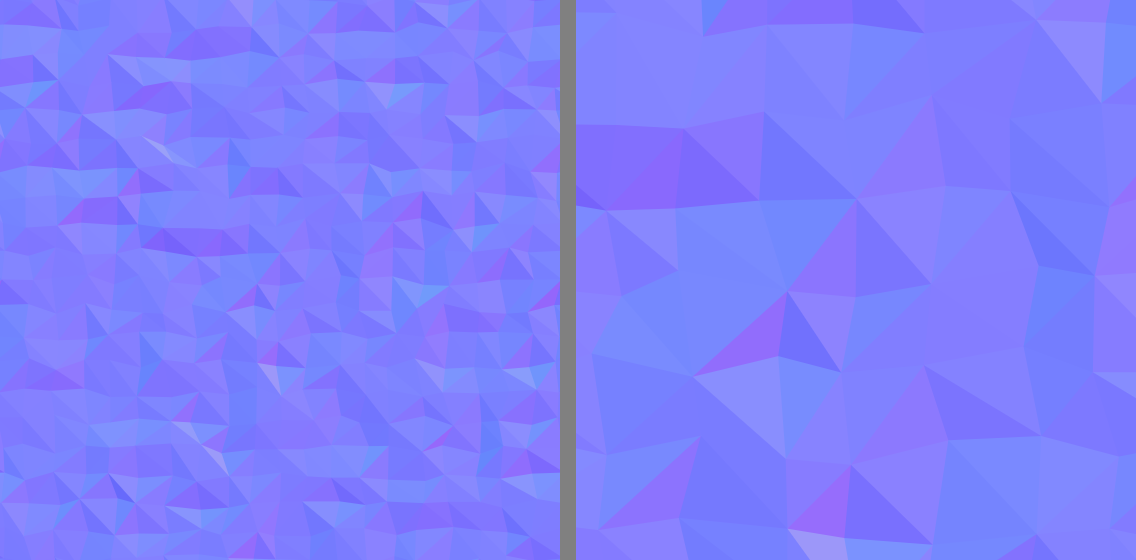
Left: the whole. Right: its middle third, enlarged.
This texture map is drawn by a WebGL 2 fragment shader. Its source:

```glsl
#version 300 es
precision highp float;
// Draws a tangent-space normal map of a faceted low-poly surface.

uniform vec2 u_resolution;
out vec4 outColor;

const float GRID_CELLS = 20.0;
const float CORNER_JITTER = 0.42;
const float RELIEF = 0.22;

float hash(vec2 p, float seed) {
    vec3 q = fract(vec3(p.xyx + seed) * vec3(0.1031, 0.1030, 0.0973));
    q += dot(q, q.yzx + 33.33);
    return fract((q.x + q.y) * q.z);
}

// Random height, slightly stretched along x.
float latticeHeight(vec2 id, float cells, float relief) {
    float here = hash(mod(id, cells), 3.7);
    float beside = hash(mod(id + vec2(1.0, 0.0), cells), 3.7);
    return relief * mix(here, beside, 0.25);
}

// Displaced lattice corner: jittered xy position plus height.
vec3 latticeVertex(vec2 id, float cells, float jitter, float relief) {
    vec2 wrapped = mod(id, cells);
    vec2 shift = vec2(hash(wrapped, 11.3), hash(wrapped, 47.9)) - 0.5;
    return vec3(id + jitter * shift, latticeHeight(id, cells, relief));
}

// Signed distance to the line a-b, positive on its left.
float edgeDistance(vec2 p, vec2 a, vec2 b) {
    vec2 along = normalize(b - a);
    vec2 offset = p - a;
    return along.x * offset.y - along.y * offset.x;
}

// Facet colour weighted by its smooth coverage; corners run anticlockwise.
vec4 facet(vec2 p, vec3 a, vec3 b, vec3 c, float pixel) {
    float inside = min(edgeDistance(p, a.xy, b.xy),
                   min(edgeDistance(p, b.xy, c.xy), edgeDistance(p, c.xy, a.xy)));
    float coverage = clamp(inside / pixel + 0.5, 0.0, 1.0);
    vec3 normal = normalize(cross(b - a, c - a));
    return vec4(normal * 0.5 + 0.5, 1.0) * coverage;
}

// One quad, split along its higher diagonal so that the fold forms a ridge.
vec4 foldedQuad(vec2 p, vec2 id, float pixel) {
    vec3 bl = latticeVertex(id, GRID_CELLS, CORNER_JITTER, RELIEF);
    vec3 br = latticeVertex(id + vec2(1.0, 0.0), GRID_CELLS, CORNER_JITTER, RELIEF);
    vec3 tl = latticeVertex(id + vec2(0.0, 1.0), GRID_CELLS, CORNER_JITTER, RELIEF);
    vec3 tr = latticeVertex(id + vec2(1.0, 1.0), GRID_CELLS, CORNER_JITTER, RELIEF);
    if (bl.z + tr.z > br.z + tl.z) {
        return facet(p, bl, br, tr, pixel) + facet(p, bl, tr, tl, pixel);
    }
    return facet(p, bl, br, tl, pixel) + facet(p, br, tr, tl, pixel);
}

void main() {
    float side = min(u_resolution.x, u_resolution.y);
    vec2 p = gl_FragCoord.xy / side * GRID_CELLS;
    float pixel = GRID_CELLS / side;

    // Jittered corners may push a neighbouring quad into this cell.
    vec4 sum = vec4(0.0);
    for (int y = -1; y <= 1; y++) {
        for (int x = -1; x <= 1; x++) {
            sum += foldedQuad(p, floor(p) + vec2(x, y), pixel);
        }
    }
    outColor = vec4(sum.rgb / max(sum.a, 0.001), 1.0);
}
```
